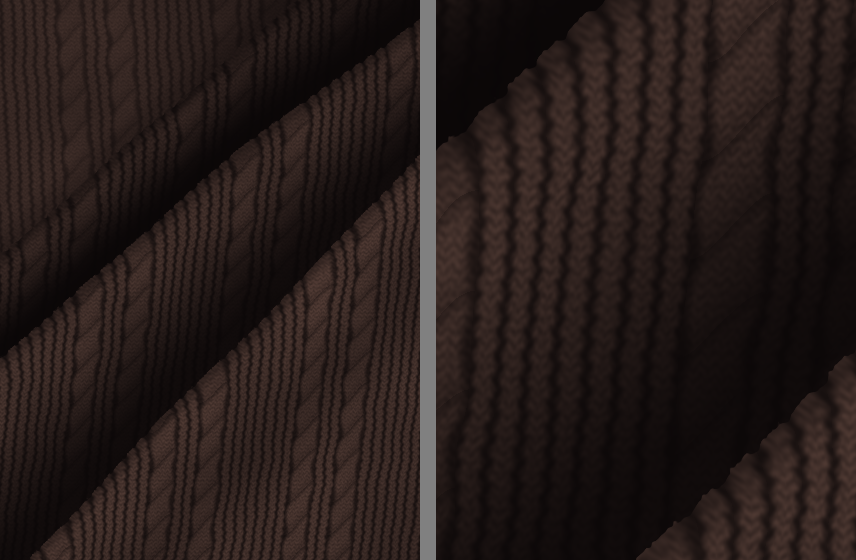
Left, the full canvas; right, a detail of the centre.
A Shadertoy shader for this texture:

```glsl
// Dark brown cable-knit cloth lying in diagonal folds: a flat back layer and
// three overlapping rolls. Each layer bends the same rib-and-cable relief,
// which is then multiplied by a soft light that fades into the next fold.

const float TAU = 6.2831853;
const float RIB = 0.0265;      // rib spacing, in canvas widths
const float REPEAT = 14.0;     // ribs per knit repeat
const float CABLE_HALF = 1.25; // half a cable, in ribs
const float CABLE_GAP = 4.5;   // between the centres of a cable pair
const float TWIST = 0.078;     // length of one cable twist
const float STITCH = 0.0095;   // height of one stitch
const vec3 SHADOW = vec3(0.038, 0.024, 0.026);
const vec3 YARN = vec3(0.285, 0.207, 0.183);

vec2 hashGradient(vec2 cell) {
    float h = fract(sin(dot(cell, vec2(127.1, 311.7))) * 43758.5);
    return vec2(cos(TAU * h), sin(TAU * h));
}

float gradientNoise(vec2 p) {
    vec2 i = floor(p), f = p - i;
    vec2 w = f * f * f * (f * (f * 6.0 - 15.0) + 10.0);
    vec2 e = vec2(1.0, 0.0);
    float a = dot(hashGradient(i), f);
    float b = dot(hashGradient(i + e.xy), f - e.xy);
    float c = dot(hashGradient(i + e.yx), f - e.yx);
    float d = dot(hashGradient(i + e.xx), f - e.xx);
    return mix(mix(a, b, w.x), mix(c, d, w.x), w.y);
}

// Rounded rib; r runs 0..1 across it.
float ribRelief(float r, float along) {
    float scallop = 0.07 * sin(TAU * along / (2.0 * STITCH));
    float dome = 1.0 - abs(2.0 * (r + scallop) - 1.0);
    return mix(0.36, 1.0, smoothstep(0.02, 0.62, dome));
}

// Twisted cable; s runs -1..1 across it.
float cableRelief(float s, float along) {
    float turn = fract(along / TWIST + 0.34 * sin(1.5 * s));
    float crossing = smoothstep(0.0, 0.22, turn) * (1.0 - 0.45 * smoothstep(0.6, 1.0, turn));
    float side = 1.0 - smoothstep(0.62, 1.0, abs(s) + 0.09 * sin(TAU * along / TWIST));
    return mix(0.4, 1.0, side) * mix(0.68, 1.03, crossing);
}

// Relief of the whole knit: across in ribs, along in canvas widths.
float knit(float across, float along) {
    across += 0.3 * gradientNoise(vec2(across * 0.3, along * 16.0));
    float c = mod(across + CABLE_HALF, REPEAT);
    float first = c - CABLE_HALF, second = first - CABLE_GAP;
    float s = (abs(first) < abs(second) ? first : second) / CABLE_HALF;
    float r = fract(second < 0.0 ? c - 0.5 : c);
    float relief = abs(s) < 1.0 ? cableRelief(s, along) : ribRelief(r, along);
    // Fine V-shaped stitches and uneven yarn
    float vee = abs(fract(across * 2.0) - 0.5);
    float stitch = sin(TAU * (along / STITCH + 1.2 * vee));
    float fuzz = gradientNoise(vec2(across * 5.0, along * 190.0));
    return relief * (1.0 + 0.09 * stitch + 0.24 * fuzz);
}

// Height of fold n below the top edge at position x.
float foldEdge(int n, float x) {
    float wave = 0.022 * gradientNoise(vec2(x * 4.0, float(n) * 7.3));
    if (n == 1) return 0.60 - 0.86 * x + wave;
    if (n == 2) return 0.85 - 0.92 * x + 0.11 * x * x + wave;
    return 1.40 - 1.03 * x + wave;
}

// Knit on a roll: ribs curl over the crest and lean below it.
float rollKnit(vec2 p, float depth, float cableX) {
    float curl = 0.024 * exp(-max(depth, 0.0) / 0.045);
    float across = p.x + 0.12 * depth + curl - cableX;
    return knit(across / RIB, p.y + 0.35 * curl);
}

// Light on a roll: a dim rim, a bright crest, then a fade over its width.
float rollLight(float depth, float width, float peak, float floorLight) {
    float rim = mix(0.62, 1.0, smoothstep(0.0, 0.05, depth));
    float fade = smoothstep(0.12, 0.92, depth / width);
    return rim * mix(peak, floorLight, fade);
}

void mainImage(out vec4 fragColor, in vec2 fragCoord) {
    float pixel = 1.0 / iResolution.x;
    vec2 p = vec2(fragCoord.x, iResolution.y - fragCoord.y) * pixel; // y runs down
    p.y *= 1.3333 * iResolution.x / iResolution.y;

    // Flat back layer
    float gap = foldEdge(1, p.x) - p.y;
    float light = mix(0.74, 0.4, smoothstep(0.25, 0.75, p.x));
    light *= mix(0.72, 1.0, smoothstep(0.0, 0.09, gap));
    float shade = light * mix(0.85, knit((p.x - 0.05 * p.y - 0.165) / RIB, p.y), 0.65);

    // Rolls, back to front
    for (int n = 1; n <= 3; n++) {
        float edge = foldEdge(n, p.x);
        float depth = p.y - edge;
        float cableX = n == 1 ? 0.47 : (n == 2 ? 0.60 : 0.775);
        float relief = rollKnit(p, depth, cableX);
        if (n < 3) {
            float width = foldEdge(n + 1, p.x) - edge;
            float peak = n == 1 ? mix(0.68, 0.4, p.x) : mix(0.92, 0.72, p.x);
            light = rollLight(depth, width, peak, n == 1 ? 0.02 : 0.1);
        } else {
            float valley = exp(-pow((depth - 0.3) / 0.15, 2.0));
            light = rollLight(depth, 1.6, 0.96, 0.5) * (1.0 - 0.3 * valley);
        }
        float cover = smoothstep(-pixel, pixel, depth + 0.009 * (relief - 0.75));
        shade = mix(shade, light * relief, cover);
    }

    shade *= 1.0 + 0.16 * gradientNoise(p * 6.0);
    fragColor = vec4(mix(SHADOW, YARN, clamp(shade, 0.0, 1.1)), 1.0);
}
```
